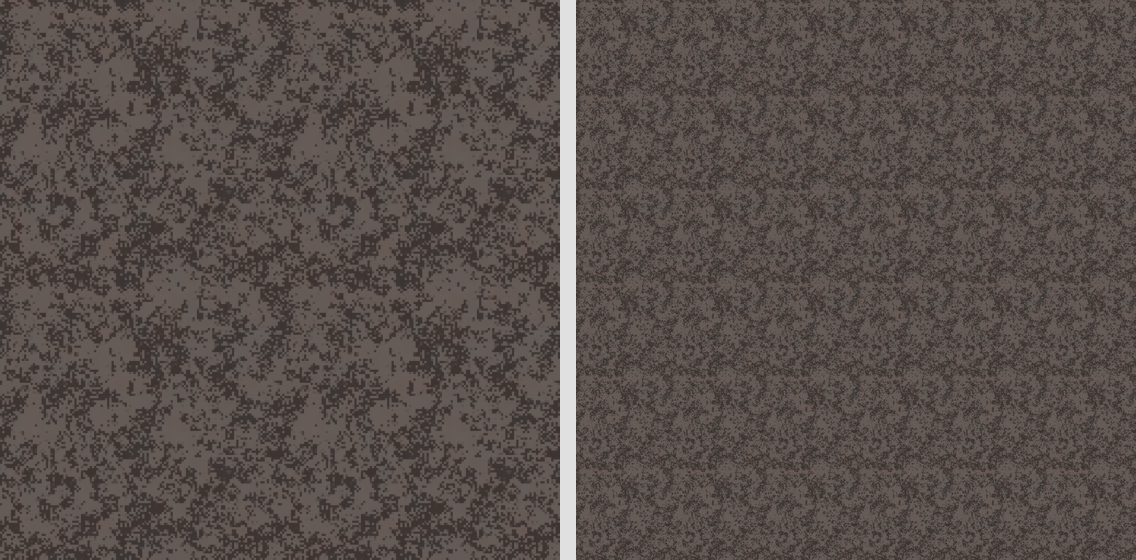
Left: one tile. Right: repeated 3 by 3.
A Shadertoy shader for this texture:

```glsl
const float REPEATS = 2.0;        // copies of the tile across the canvas
const float TILE_CELLS = 128.0;   // grains along one tile side
const float CLUMP_FREQ = 8.0;     // coarsest noise cells per tile
const vec4 OCTAVE_WEIGHTS = vec4(0.15, 0.25, 0.34, 0.33);
const float CLUMP_FLOOR = -0.14;  // keeps light specks inside dark clumps
const float GRAIN_WEIGHT = 0.34;
const float DARK_LEVEL = -0.039;  // field value below which grains are dark
const float DARK_SOFTNESS = 0.040;
const float EDGE_INSET = 0.14;    // larger makes grain borders crisper
const float TINT_FREQ = 16.0;
const float TINT_STRENGTH = 0.022;
const vec3 LIGHT_COLOR = vec3(0.396, 0.356, 0.339);
const vec3 DARK_COLOR = vec3(0.238, 0.207, 0.198);

// Integer hash of a lattice point, 0 to 1
float hash(vec2 p, uint seed) {
    uvec2 q = uvec2(p);
    uint h = q.x * 1597u + q.y * 51749u + seed * 7919u;
    h = (h ^ (h >> 16)) * 73244475u;
    h = (h ^ (h >> 15)) * 73244475u;
    h ^= h >> 16;
    return float(h & 65535u) / 65535.0;
}

// Value noise that wraps after period cells, -0.5 to 0.5
float wrappedNoise(vec2 p, float period, uint seed) {
    vec2 i = floor(p);
    vec2 f = p - i;
    f = f * f * (3.0 - 2.0 * f);
    vec2 a = mod(i, period);
    vec2 b = mod(i + 1.0, period);
    float low = mix(hash(a, seed), hash(vec2(b.x, a.y), seed), f.x);
    float high = mix(hash(vec2(a.x, b.y), seed), hash(b, seed), f.x);
    return mix(low, high, f.y) - 0.5;
}

// Darkness of one square grain: clumped octaves plus single-cell noise
float grainDarkness(vec2 cell) {
    cell = mod(cell, TILE_CELLS);
    vec2 tileUv = (cell + 0.5) / TILE_CELLS;
    float clumps = 0.0;
    float freq = CLUMP_FREQ;
    for (int k = 0; k < 4; k++) {
        clumps += OCTAVE_WEIGHTS[k] * wrappedNoise(tileUv * freq, freq, uint(k + 1));
        freq *= 2.0;
    }
    float field = max(clumps, CLUMP_FLOOR) + GRAIN_WEIGHT * (hash(cell, 11u) - 0.5);
    return 1.0 - smoothstep(DARK_LEVEL - DARK_SOFTNESS, DARK_LEVEL + DARK_SOFTNESS, field);
}

void mainImage(out vec4 fragColor, in vec2 fragCoord) {
    vec2 tileUv = fragCoord / iResolution.xy * REPEATS;

    // Blend the four nearest grains with softened borders
    vec2 grid = tileUv * TILE_CELLS - 0.5;
    vec2 cell = floor(grid);
    vec2 blend = smoothstep(EDGE_INSET, 1.0 - EDGE_INSET, grid - cell);
    float low = mix(grainDarkness(cell), grainDarkness(cell + vec2(1, 0)), blend.x);
    float high = mix(grainDarkness(cell + vec2(0, 1)), grainDarkness(cell + 1.0), blend.x);
    vec3 color = mix(LIGHT_COLOR, DARK_COLOR, mix(low, high, blend.y));

    // Faint warm and cool patches
    float warmth = wrappedNoise(tileUv * TINT_FREQ, TINT_FREQ, 21u);
    float shade = wrappedNoise(tileUv * TINT_FREQ * 2.0, TINT_FREQ * 2.0, 22u);
    color += TINT_STRENGTH * (warmth * vec3(0.8, -0.3, -0.6) + 0.5 * shade);

    fragColor = vec4(color, 1.0);
}
```
